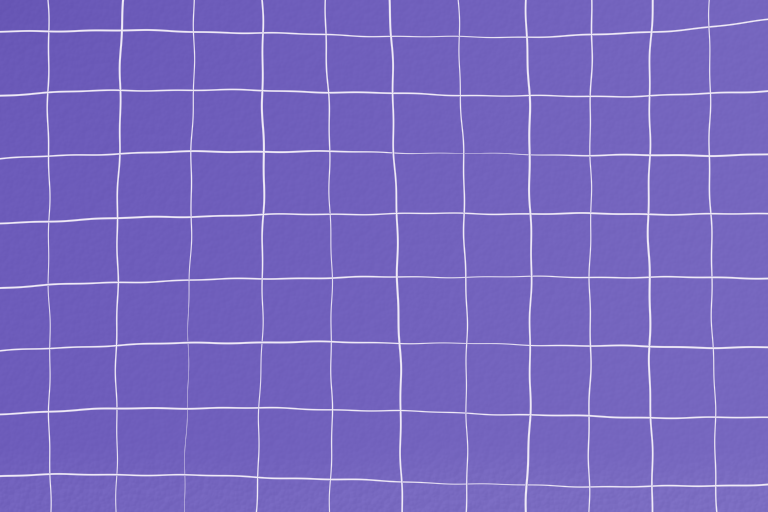
Give the GLSL for this pattern, as a WebGL 2 fragment shader.

```glsl
#version 300 es
precision highp float;
// Hand-drawn warped grid of thin pale lines on softly grained violet.
uniform vec2 u_resolution;
out vec4 fragColor;

const float PI = 3.14159265;
const vec2 SHEET = vec2(768.0, 512.0);   // drawing units, y runs down
const int COLUMNS = 11;
const int ROWS = 8;
const vec3 VIOLET_LEFT = vec3(0.425, 0.358, 0.730);
const vec3 VIOLET_RIGHT = vec3(0.465, 0.405, 0.750);
const vec3 LINE_COLOR = vec3(0.935, 0.915, 0.965);

// Bow amplitudes (harmonics 1, 2, 3, 5) at four stations along the lines
const mat4 COLUMN_BOW = mat4(16.2, 0.1, 4.9, -0.4,  18.6, -1.1, 0.9, -2.0,
                             17.4, -1.8, -2.3, -1.5,  12.5, -2.0, -4.7, 1.1);
const mat4 ROW_BOW = mat4(1.6, -1.0, 0.0, 0.0,  -9.5, -0.3, -1.5, 0.0,
                          -15.4, 0.9, 0.9, 0.0,  -3.3, 2.9, 3.5, 0.0);

vec2 hash2(vec2 p) {
    vec3 q = fract(p.xyx * vec3(0.1031, 0.1030, 0.0973));
    q += dot(q, q.yzx + 33.33);
    return fract((q.xx + q.yz) * q.zy);
}

// Distance to the nearest scattered cell point
float cellular(vec2 p) {
    vec2 cell = floor(p), f = p - cell;
    float nearest = 4.0;
    for (int y = -1; y <= 1; y++)
        for (int x = -1; x <= 1; x++) {
            vec2 o = vec2(x, y);
            vec2 d = o + hash2(cell + o + 50.0) - f;
            nearest = min(nearest, dot(d, d));
        }
    return sqrt(nearest);
}

// Leather-like relief lit from the upper left
float relief(vec2 p, float size) {
    return cellular(p / size) - cellular(p / size + 0.22);
}

// Cubic weights for stations at 0, 1/3, 2/3 and 1
vec4 stationWeights(float t) {
    float u = 3.0 * t, a = u - 1.0, b = u - 2.0, c = u - 3.0;
    return vec4(-a * b * c / 6.0, u * b * c / 2.0, -u * a * c / 2.0, u * a * b / 6.0);
}

// Position of a line: even spacing between two ends, plus its bow
float linePosition(float s, vec2 ends, vec4 bow) {
    return mix(ends.x, ends.y, s) + dot(bow, sin(PI * s * vec4(1.0, 2.0, 3.0, 5.0)));
}

// Small unsteadiness of the hand
float wobble(float along, float id) {
    return 0.8 * sin(along * 0.041 + id * 2.3) + 0.45 * sin(along * 0.103 + id * 4.1);
}

// Box-filtered coverage of a line, right even when thinner than a pixel
float coverage(float dist, float width, float blur) {
    return clamp(0.5 * (width + blur) - abs(dist), 0.0, min(width, blur)) / blur;
}

// Odd columns are bolder; those at the lower left fade thin
float columnWidth(float id, float t) {
    float fade = smoothstep(0.25, 0.8, t) * exp(-0.35 * (id - 2.0) * (id - 2.0));
    float w = 1.6 - 0.3 * cos(PI * id) + 0.2 * sin(t * 9.0 + id * 1.7);
    return max(w - 1.1 * fade, 0.5);
}

// Rows thin out right of the centre
float rowWidth(float id, float t) {
    float gap = (t - 0.61) / 0.13;
    float thin = exp(-gap * gap) * (0.65 + 0.3 * sin(id * 2.6 + 2.8));
    return max(1.75 + 0.2 * sin(t * 11.0 + id * 2.1) - 1.1 * thin, 0.5);
}

float grid(vec2 p, float blur) {
    vec2 t = p / SHEET;
    vec4 across = stationWeights(t.x), down = stationWeights(t.y);
    vec2 columnEnds = vec2(48.0 + 2.0 * t.y, dot(vec4(710.0, 710.0, 713.0, 717.0), down));
    vec2 rowEnds = vec2(32.0 + dot(vec4(0.0, 1.0, 5.0, -12.0), across),
                        476.0 + dot(vec4(0.0, 1.0, 9.0, 8.0), across));
    vec4 columnBow = COLUMN_BOW * down, rowBow = ROW_BOW * across;
    float ink = 0.0;
    for (int i = 0; i < COLUMNS; i++) {
        float id = float(i);
        float x = linePosition(id / float(COLUMNS - 1), columnEnds, columnBow) + wobble(p.y, id);
        ink = max(ink, coverage(p.x - x, columnWidth(id, t.y), blur));
    }
    for (int j = 0; j < ROWS; j++) {
        float id = float(j);
        float y = linePosition(id / float(ROWS - 1), rowEnds, rowBow) + 0.7 * wobble(p.x, id + 5.0);
        ink = max(ink, coverage(p.y - y, rowWidth(id, t.x), blur));
    }
    return ink;
}

// Violet ground: sideways gradient, dim upper left, paler foot, fine grain
vec3 ground(vec2 p) {
    vec2 t = p / SHEET;
    vec3 color = mix(VIOLET_LEFT, VIOLET_RIGHT, smoothstep(0.0, 1.1, t.x * 0.85 + t.y * 0.2));
    color -= 0.025 * exp(-7.0 * length(t));
    float foot = smoothstep(0.86, 0.97, t.y + 0.008 * sin(t.x * 13.0));
    color += foot * vec3(0.020, 0.024, 0.010);
    float grain = relief(p, 5.0) + 0.6 * relief(p + 31.0, 11.0);
    return color + grain * mix(0.016, 0.032, foot);
}

void main() {
    float unit = SHEET.y / u_resolution.y;
    vec2 p = vec2(gl_FragCoord.x, u_resolution.y - gl_FragCoord.y) * unit;
    fragColor = vec4(mix(ground(p), LINE_COLOR, grid(p, unit * 1.15)), 1.0);
}
```
